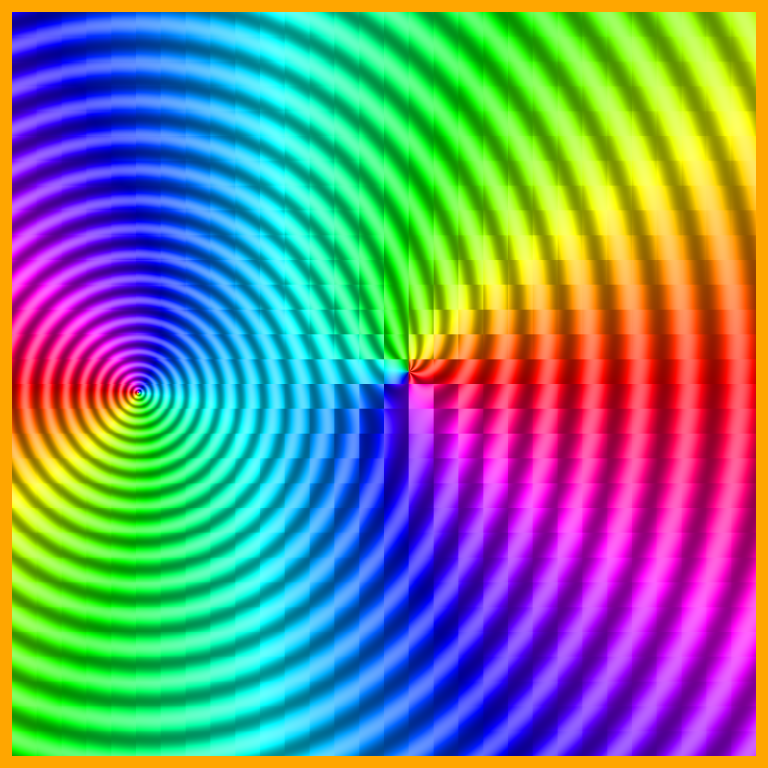
Reproduce this background procedurally as a WebGL 1 fragment shader.

```glsl
precision highp float;

uniform vec2 u_resolution;

#define FRAME_COLOR vec3(1.0, 0.65, 0.0)
#define FRAME_WIDTH 0.0156
#define TILE_COUNT 30.0
#define TILE_SQUEEZE 0.5
#define RING_CENTER vec2(0.1805, 0.4885)
#define FAN_CENTER vec2(0.5323, 0.5161)
#define RING_DENSITY 26.0
#define TILE_REFRACTION 10.0
#define LIGHT_MID 0.49
#define LIGHT_SWING 0.2
#define SAMPLES 3

const float TAU = 6.283185;

float angleOf(vec2 v) {
  return atan(v.y, v.x + 1e-6);
}

vec3 hslColor(float hue, float light) {
  vec3 wheel = abs(fract(hue + vec3(0.0, 2.0, 1.0) / 3.0) * 6.0 - 3.0);
  vec3 pureHue = clamp(wheel - 1.0, 0.0, 1.0);
  return light + (pureHue - 0.5) * (1.0 - abs(2.0 * light - 1.0));
}

// Compress the coordinates inside each square tile
vec2 tiledPoint(vec2 p) {
  float tileSize = (1.0 - 2.0 * FRAME_WIDTH) / TILE_COUNT;
  vec2 local = fract((p - FRAME_WIDTH) / tileSize);
  return p - TILE_SQUEEZE * tileSize * (local - vec2(1.0, 0.5));
}

vec3 pattern(vec2 p) {
  vec2 fromRing = p - RING_CENTER;
  float fanAngle = angleOf(p - FAN_CENTER);
  float tiledAngle = angleOf(tiledPoint(p) - FAN_CENTER);

  // Two full turns of hue, one around each center
  float hue = (angleOf(fromRing) + tiledAngle) / TAU;

  // Widening rings, broken by the tiles near the fan
  float phase = TAU * RING_DENSITY * sqrt(length(fromRing));
  phase += TILE_REFRACTION * (tiledAngle - fanAngle);
  return hslColor(hue, LIGHT_MID + LIGHT_SWING * cos(phase));
}

vec3 scene(vec2 p) {
  vec2 toEdge = min(p, 1.0 - p);
  float inside = step(FRAME_WIDTH, min(toEdge.x, toEdge.y));
  return mix(FRAME_COLOR, pattern(p), inside);
}

void main() {
  // Average a small grid of samples to smooth every edge
  vec3 total = vec3(0.0);
  for (int j = 0; j < SAMPLES; j++) {
    for (int i = 0; i < SAMPLES; i++) {
      vec2 offset = (vec2(float(i), float(j)) + 0.5) / float(SAMPLES) - 0.5;
      total += scene((gl_FragCoord.xy + offset) / u_resolution);
    }
  }
  gl_FragColor = vec4(total / float(SAMPLES * SAMPLES), 1.0);
}
```
